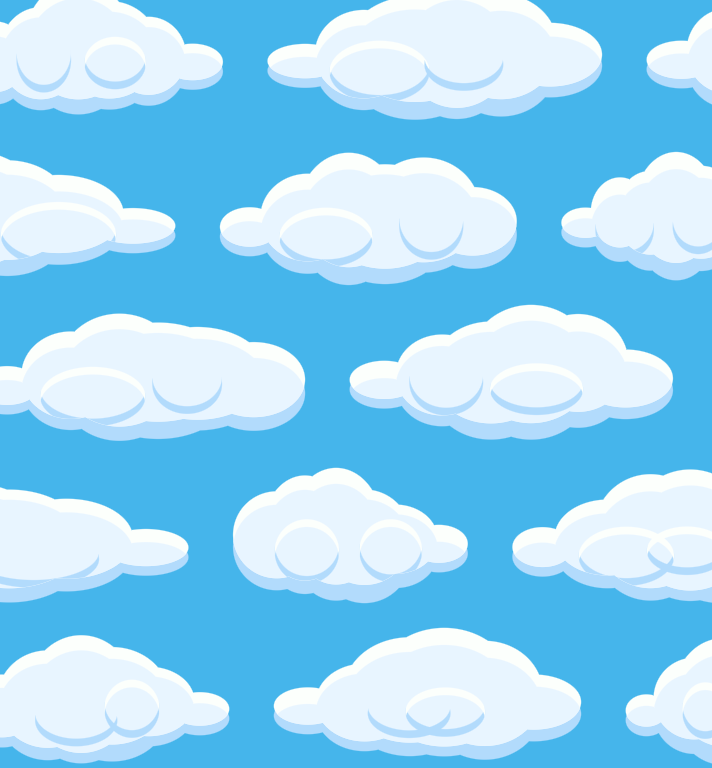
Reproduce this pattern procedurally as a Shadertoy shader.

```glsl
// Rows of puffy flat-shaded clouds with white rims and blue undersides on a clear sky.
#define ROW_PITCH 0.21
#define ROW_START 0.09
#define CLOUD_PITCH 0.44
#define PITCH_JITTER 0.38
#define HALF_GAP 0.029
#define MAX_HEIGHT 0.090
#define LOBES 6
#define RIM 0.019
#define SHADE_DEPTH 0.021
#define ARC_DEPTH 0.010
#define SEED 17.0

const vec3 SKY   = vec3(0.27, 0.71, 0.92);
const vec3 SHADE = vec3(0.70, 0.86, 0.99);
const vec3 WHITE = vec3(0.99, 1.00, 0.99);
const vec3 PALE  = vec3(0.91, 0.96, 1.00);

float hash(vec3 p) {
    p = fract((p + SEED) * vec3(0.1031, 0.1030, 0.0973));
    p += dot(p, p.yzx + 33.33);
    return fract((p.x + p.y) * p.z);
}

// Approximate signed distance to an axis-aligned ellipse
float ellipse(vec2 p, vec2 r) {
    p += 1e-5;
    float k = length(p / r);
    return k * (k - 1.0) / length(p / (r * r));
}

// Left border of cloud cell k in a row
float border(float k, float row) {
    return (k + PITCH_JITTER * (hash(vec3(k, row, 1.0)) - 0.5)) * CLOUD_PITCH;
}

float fill(float d, float px) {
    return clamp(0.5 - d / px, 0.0, 1.0);
}

// p is relative to the cloud centre; size is its half width and half height
vec3 cloud(vec2 p, vec2 size, vec2 id, float px) {
    float body = 1.0, pale = 1.0, under = 1.0;
    float peak = 0.7 * (hash(vec3(id, 2.0)) - 0.5);

    // Union of lobes, with copies pushed down for the rim and underside
    for (int i = 0; i < LOBES; i++) {
        float n = float(i) * 4.0 + 10.0;
        float t = 2.0 * float(i) / float(LOBES - 1) - 1.0;
        float slope = (t - peak) / (1.0 + abs(peak));
        float dome = 1.0 - slope * slope;
        float vary = hash(vec3(id, n));
        float top = size.y * mix(0.15, 0.95, dome) * mix(0.78, 1.1, vary);
        float bottom = -size.y * mix(0.42, 0.72, dome) * mix(0.85, 1.1, hash(vec3(id, n + 1.0)));
        float rx = size.x * mix(0.22, 0.40, dome) * mix(0.85, 1.15, hash(vec3(id, n + 2.0)));
        vec2 r = vec2(rx, 0.5 * (top - bottom));
        vec2 q = p - vec2(t * (size.x - rx), 0.5 * (top + bottom));
        float drop = SHADE_DEPTH * mix(0.6, 1.25, dome * hash(vec3(id, n + 3.0)));
        body = min(body, ellipse(q, r));
        pale = min(pale, ellipse(q + vec2(0.0, RIM * mix(0.65, 1.2, vary)), r));
        under = min(under, ellipse(q + vec2(0.0, drop), r));
    }
    pale = max(pale, body);
    vec3 col = mix(SKY, SHADE, fill(under, px));
    col = mix(col, WHITE, fill(body, px));
    col = mix(col, PALE, fill(pale, px));

    // Front puffs, outlined by tapering crescents
    for (int j = 0; j < 2; j++) {
        float n = float(j) * 4.0 + 60.0;
        float a = hash(vec3(id, n));
        float b = hash(vec3(id, n + 1.0));
        float side = float(2 * j - 1);
        vec2 q = p - vec2(side * size.x * mix(0.1, 0.45, a), -size.y * mix(0.1, 0.3, b));
        vec2 r = size * vec2(mix(0.20, 0.32, b), mix(0.35, 0.50, a));
        float puff = ellipse(q, r);
        float low = max(puff, -ellipse(q - vec2(0.0, ARC_DEPTH), r));
        float high = max(puff, -ellipse(q + vec2(0.0, ARC_DEPTH), r));
        col = mix(col, SHADE, fill(max(low, pale), px));
        float lit = step(0.45, hash(vec3(id, n + 2.0)));
        col = mix(col, WHITE, lit * fill(max(high, pale), px));
    }
    return col;
}

void mainImage(out vec4 fragColor, in vec2 fragCoord) {
    float px = 1.2 / iResolution.y;
    vec2 p = fragCoord / iResolution.y;

    // Row and cell with irregular borders
    float row = floor((p.y - ROW_START) / ROW_PITCH + 0.5);
    float x = p.x + CLOUD_PITCH * (0.5 * row + 0.4 * hash(vec3(row, 5.0, 3.0)) + 4.0);
    float k = floor(x / CLOUD_PITCH);
    if (x < border(k, row)) k -= 1.0;
    else if (x >= border(k + 1.0, row)) k += 1.0;

    float left = border(k, row), right = border(k + 1.0, row);
    float halfWidth = 0.5 * (right - left) - HALF_GAP;
    vec2 size = vec2(halfWidth, min(MAX_HEIGHT, 0.6 * halfWidth));
    vec2 id = vec2(k, row);
    float lift = 0.012 * (hash(vec3(id, 4.0)) - 0.5);
    vec2 centre = vec2(0.5 * (left + right), ROW_START + row * ROW_PITCH + lift);

    fragColor = vec4(cloud(vec2(x, p.y) - centre, size, id, px), 1.0);
}
```
